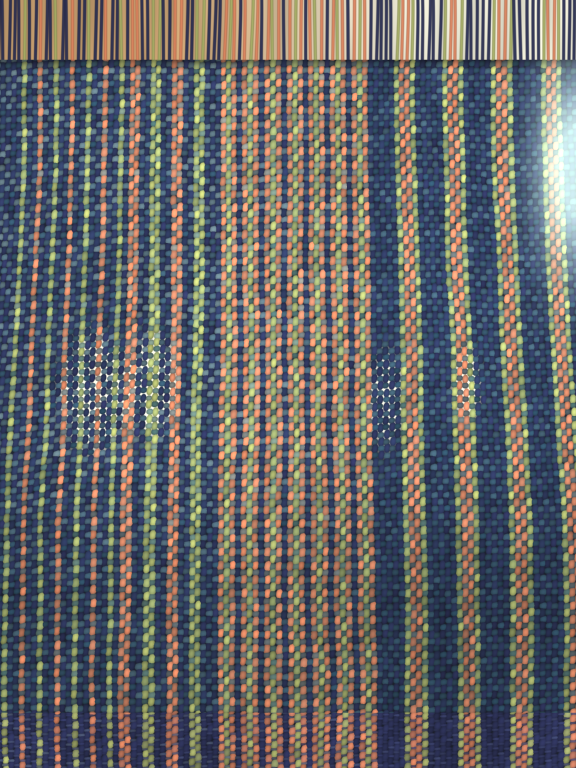
This texture is drawn by a WebGL 2 fragment shader. Its source:

```glsl
#version 300 es
precision highp float;
// Striped plain-weave cloth on a loom, with loose warp threads above and a dense hem below.
#define THREADS 106.7       // warp threads across
#define PICKS 112.0         // weft picks per canvas height
#define HEM_PICKS 165.0     // picks per canvas height in the hem
#define CLOTH_TOP 0.078     // measured downwards from the top edge
#define HEM_TOP 0.928
#define FAN 0.085           // sideways spread of the warp further down
#define FAN_CENTRE 0.45
#define SOFTNESS 0.0022     // blur width in canvas widths
#define SAMPLES 4           // antialiasing grid per pixel

uniform vec2 u_resolution;
out vec4 fragColor;

const vec3 NAVY = vec3(0.15, 0.17, 0.32);
const vec3 TEAL = vec3(0.15, 0.30, 0.37);
const vec3 HAZE = vec3(0.45, 0.54, 0.53);
const vec3 ORANGE = vec3(0.88, 0.52, 0.37);
const vec3 GREEN = vec3(0.66, 0.69, 0.40);
const vec3 GAP = vec3(0.09, 0.11, 0.16);
const vec3 PALE = vec3(0.95, 0.94, 0.86);
const vec3 TAN = vec3(0.80, 0.64, 0.45);

float hash(vec2 p) {
  return fract(sin(dot(p, vec2(127.1, 311.7))) * 43758.5453);
}

float noise(vec2 p) {
  vec2 i = floor(p), f = fract(p);
  f = f * f * (3.0 - 2.0 * f);
  return mix(mix(hash(i), hash(i + vec2(1, 0)), f.x),
             mix(hash(i + vec2(0, 1)), hash(i + vec2(1, 1)), f.x), f.y);
}

// Soft elliptical spot of light
float spot(vec2 p, vec2 centre, vec2 radius) {
  vec2 d = (p - centre) / radius;
  return exp(-dot(d, d));
}

// Order of the warp colours, from left to right
vec3 warpColor(int i) {
  if (i < 4) return NAVY;
  if (i < 24) {                       // fine single lines
    int k = i - 4;
    return k % 3 != 0 ? NAVY : (k % 2 == 0 ? GREEN : ORANGE);
  }
  if (i < 41) {                       // paired alternating lines
    int k = i - 24;
    return k % 4 > 1 || k > 15 ? NAVY : (k % 8 < 4 ? ORANGE : GREEN);
  }
  if (i < 68) {                       // bright centre panel
    int k = (i - 41) % 4;
    return k == 3 ? NAVY : (k == 1 ? GREEN : ORANGE);
  }
  if (i < 73) return NAVY;
  int k = (i - 73) % 9;               // broad bands edged in green
  return k > 3 ? NAVY : (k == 0 || k == 3 ? GREEN : ORANGE);
}

// Loose threads before they are woven
vec3 fringe(float x, vec2 p) {
  vec3 color = mix(TAN, PALE, smoothstep(0.25, 0.75, p.x));
  color *= 0.85 + 0.22 * noise(vec2(x * 0.6, p.y * 8.0));
  for (int n = -1; n <= 1; n++) {
    float id = floor(x) + float(n);
    float sway = (hash(vec2(id, 3.0)) - 0.5) * 0.8 * (1.0 - 0.6 * p.y / CLOTH_TOP);
    float d = abs(x - id - 0.5 - sway);
    vec3 yarn = warpColor(int(id)) * (1.02 - 0.9 * d);
    color = mix(color, yarn, 0.92 - 0.92 * smoothstep(0.18, 0.4, d));
  }
  return color;
}

// Over-and-under knots; the highest yarn at each place is seen
vec3 weave(vec2 q, vec3 weft, float haze, float thin, bool hem) {
  vec3 gap = mix(GAP, PALE, smoothstep(0.1, 0.6, thin));
  vec3 color = gap;
  float top = 0.0;
  for (int b = -1; b <= 1; b++)
    for (int a = -1; a <= 1; a++) {
      vec2 id = floor(q) + vec2(a, b);
      float r = hash(id), s = hash(id + 41.3);
      bool warpOver = ((int(id.x) + int(id.y)) & 1) == 0;
      vec2 radius = warpOver ? vec2(0.66, hem ? 1.15 : 0.84) : vec2(0.78, hem ? 0.4 : 0.56);
      radius *= (0.92 + 0.16 * s) * (1.0 - 0.3 * thin * s);
      vec2 d = q - id - 0.5 - (vec2(r, s) - 0.5) * vec2(0.26, 0.2);
      d.x += 0.14 * d.y;
      d /= radius;
      float h = 1.0 - dot(d, d) + (warpOver ? 0.06 : 0.0);
      if (h > top) {
        top = h;
        vec3 warp = warpColor(int(id.x));
        vec3 under = mix(mix(weft, HAZE, haze * s), warp, 0.2);
        vec3 yarn = warpOver ? mix(warp, weft, 0.22 * s) : under;
        color = mix(gap, yarn * (0.64 + 0.44 * h + 0.3 * (r - 0.5)), smoothstep(0.0, 0.4, h));
      }
    }
  return color;
}

vec3 scene(vec2 p) {
  // The warp fans outwards and wavers a little
  float spread = 1.0 + FAN * smoothstep(0.1, 0.85, p.y);
  float x = FAN_CENTRE + (p.x - FAN_CENTRE) / spread;
  x = x * THREADS + 0.5 * (noise(p * vec2(14.0, 9.0)) - 0.5);
  if (p.y < CLOTH_TOP) return fringe(x, p);

  bool hem = p.y > HEM_TOP;
  float y = hem ? (p.y - HEM_TOP) * HEM_PICKS : (p.y - CLOTH_TOP) * PICKS;
  y += 0.9 * (noise(p * vec2(8.0, 5.0)) - 0.5);

  // Thin places let light through; the left and centre look hazier
  float thin = spot(p, vec2(0.16, 0.51), vec2(0.06, 0.08))
             + spot(p, vec2(0.27, 0.5), vec2(0.04, 0.07))
             + 0.8 * spot(p, vec2(0.67, 0.52), vec2(0.035, 0.07))
             + 0.7 * spot(p, vec2(0.81, 0.5), vec2(0.03, 0.06));
  float haze = mix(0.85, 0.35, smoothstep(0.6, 0.67, p.x)) * (1.0 - 0.5 * smoothstep(0.55, 0.8, p.y));
  vec3 color = weave(vec2(x, y), hem ? NAVY * 1.2 : TEAL, haze, min(thin, 1.0), hem);

  // Rolling shade, dark first picks and a glare at the right
  color *= 1.1 - 0.2 * smoothstep(0.55, 0.8, p.y) + 0.14 * (noise(p * 5.0) - 0.5);
  color *= mix(0.6, 1.0, smoothstep(0.0, 0.015, p.y - CLOTH_TOP));
  float glare = spot(p, vec2(1.0, 0.22), vec2(0.065, 0.12));
  color = mix(color, color * 0.4 + vec3(0.72, 0.82, 0.78), min(1.2 * glare, 1.0));
  return color + 0.03;
}

void main() {
  vec3 sum = vec3(0.0);
  float blur = max(1.0, SOFTNESS * u_resolution.x);
  for (int j = 0; j < SAMPLES; j++)
    for (int i = 0; i < SAMPLES; i++) {
      vec2 offset = ((vec2(i, j) + 0.5) / float(SAMPLES) - 0.5) * blur;
      vec2 p = (gl_FragCoord.xy + offset) / u_resolution;
      sum += scene(vec2(p.x, 1.0 - p.y));
    }
  fragColor = vec4(sum / float(SAMPLES * SAMPLES), 1.0);
}
```
